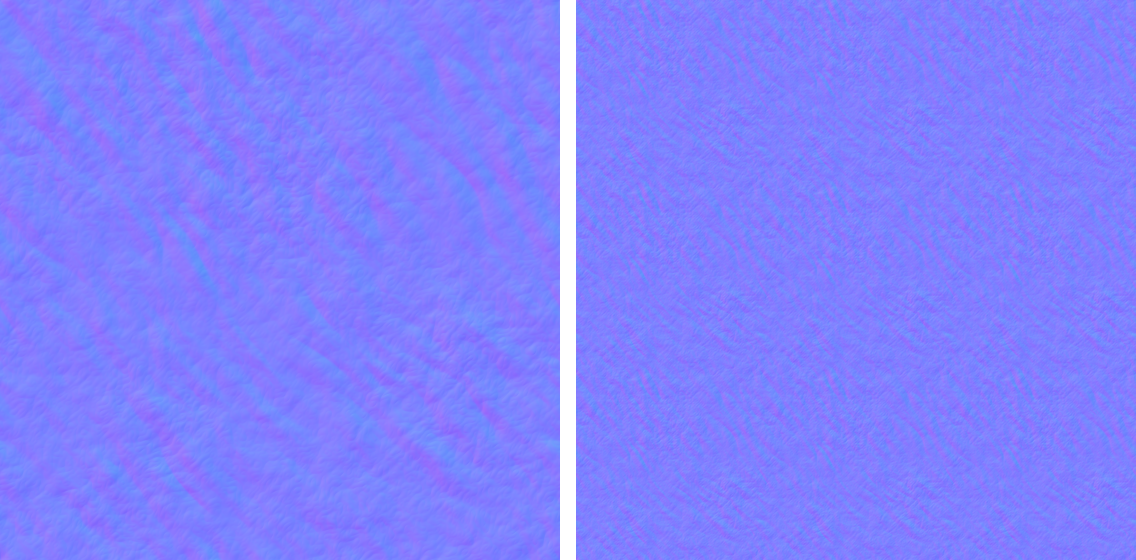
Left: one tile. Right: repeated 3 by 3.
Reproduce this texture map procedurally as a three.js fragment shader.

```glsl
// Tangent-space normal map of weathered rock with long diagonal folds.
// A wrapping height field (slanted folds plus fine crumples) is built from
// gradient noise on turned lattices, then its slope is encoded as a colour.

varying vec2 vUv;

const float TAU = 6.2831853;
const float SLOPE_STEP = 0.0010;             // half width of the slope probe
const float FOLD_HEIGHT = 0.0068;
const float FOLD_GAIN = 0.36;                // weight of the narrow folds
const vec2 STEEP_CELLS = vec2(4.0, 3.0);     // cells per lattice step
const vec2 DIAGONAL_CELLS = vec2(10.0, 3.0);
const float FOLD_SOFTNESS = 0.05;
const float CRUMPLE_SOFTNESS = 0.05;
const float BEND_CELLS = 3.0;
const float BEND_AMOUNT = 0.045;
const float RAGGED_CELLS = 11.0;
const float RAGGED_AMOUNT = 0.008;
const float COARSE_CELLS = 9.0;
const float COARSE_RELIEF = 0.022;
const vec2 FINE_CELLS = vec2(16.0, 12.0);
const float FINE_RELIEF = 0.036;
const float CRUMPLE_GAIN = 0.48;

// Unit vector with a random direction for a lattice cell. The lattice
// repeats after wrap.xy cells; each vertical repeat slides by wrap.z.
vec2 cellGradient(vec2 cell, vec3 wrap, float seed) {
  float row = floor((cell.y + 0.5) / wrap.y);
  cell -= row * wrap.zy;
  cell.x -= wrap.x * floor((cell.x + 0.5) / wrap.x);
  vec3 q = fract((cell.xyx + seed * 17.31) * vec3(0.1031, 0.1030, 0.0973));
  q += dot(q, q.yzx + 33.33);
  float angle = TAU * fract((q.x + q.y) * q.z);
  return vec2(cos(angle), sin(angle));
}

// Gradient noise with p in cells.
float wrapNoise(vec2 p, vec3 wrap, float seed) {
  vec2 cell = floor(p);
  vec2 f = p - cell;
  vec2 w = f * f * f * (f * (f * 6.0 - 15.0) + 10.0);
  vec2 o = vec2(1.0, 0.0);
  float a = dot(cellGradient(cell, wrap, seed), f);
  float b = dot(cellGradient(cell + o.xy, wrap, seed), f - o.xy);
  float c = dot(cellGradient(cell + o.yx, wrap, seed), f - o.yx);
  float d = dot(cellGradient(cell + o.xx, wrap, seed), f - o.xx);
  return mix(mix(a, b, w.x), mix(c, d, w.x), w.y);
}

float squareNoise(vec2 p, float cells, float seed) {
  return wrapNoise(p * cells, vec3(cells, cells, 0.0), seed);
}

vec2 wrapOffset(vec2 p, float cells, float seed) {
  return vec2(squareNoise(p, cells, seed), squareNoise(p, cells, seed + 1.0));
}

// Absolute value with a rounded crease.
float softFold(float n, float softness) {
  return sqrt(n * n + softness * softness);
}

// Long folds: a broad creased layer and a narrower one.
float folds(vec2 p, vec3 wrap, float seed) {
  float broad = softFold(wrapNoise(p, wrap, seed), FOLD_SOFTNESS);
  float narrow = wrapNoise(p * 2.0, wrap * 2.0, seed + 1.0);
  return FOLD_HEIGHT * (FOLD_GAIN * narrow - broad);
}

// Short wrinkles in three octaves.
float crumple(vec2 p, vec3 wrap, float amplitude, float seed) {
  float sum = 0.0;
  for (int i = 0; i < 3; i++) {
    float n = wrapNoise(p, wrap, seed + float(i));
    sum -= amplitude * softFold(n, CRUMPLE_SOFTNESS);
    amplitude *= CRUMPLE_GAIN;
    p *= 2.0;
    wrap *= 2.0;
  }
  return sum;
}

float surfaceHeight(vec2 p) {
  vec2 ragged = p + RAGGED_AMOUNT * wrapOffset(p, RAGGED_CELLS, 3.0);
  vec2 bent = ragged + BEND_AMOUNT * wrapOffset(p, BEND_CELLS, 1.0);

  // Turned lattices: x across the folds, y along them.
  vec2 steepPoint = vec2(3.0 * bent.x + 2.0 * bent.y, bent.x - bent.y);
  vec2 diagonalPoint = vec2(bent.x + bent.y, bent.x - bent.y);
  float steep = folds(steepPoint * STEEP_CELLS,
                      STEEP_CELLS.xyx * vec3(5.0, 1.0, 3.0), 5.0);
  float diagonal = folds(diagonalPoint * DIAGONAL_CELLS,
                         DIAGONAL_CELLS.xyx * vec3(2.0, 1.0, 1.0), 8.0);
  float region = squareNoise(p, 2.0, 11.0);
  float h = mix(steep, diagonal, smoothstep(0.0, 0.35, region));

  // Crumples, stronger in some regions; the fine ones lean slightly.
  float roughness = 1.0 + 0.8 * squareNoise(p, 3.0, 12.0);
  vec2 finePoint = vec2(ragged.x - ragged.y, ragged.x + ragged.y);
  h += roughness * crumple(ragged * COARSE_CELLS,
         vec3(COARSE_CELLS, COARSE_CELLS, 0.0), COARSE_RELIEF / COARSE_CELLS, 14.0);
  h += roughness * crumple(finePoint * FINE_CELLS,
         FINE_CELLS.xyx * vec3(2.0, 1.0, 1.0), FINE_RELIEF / (1.4 * FINE_CELLS.x), 18.0);
  return h;
}

void main() {
  // Central differences give the slope; green points down the canvas.
  vec2 e = vec2(SLOPE_STEP, 0.0);
  float slopeX = surfaceHeight(vUv + e.xy) - surfaceHeight(vUv - e.xy);
  float slopeY = surfaceHeight(vUv + e.yx) - surfaceHeight(vUv - e.yx);
  vec2 slope = vec2(slopeX, slopeY) / (2.0 * SLOPE_STEP);
  vec3 normal = normalize(vec3(-slope.x, slope.y, 1.0));
  gl_FragColor = vec4(0.5 + 0.5 * normal, 1.0);
}
```
